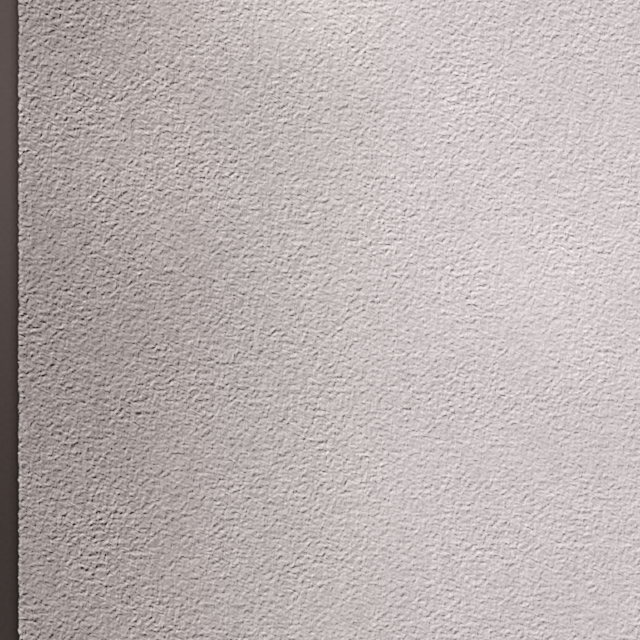
A Shadertoy shader for this texture:

```glsl
// Rough stucco wall in soft light, with a dark smooth strip down its left side.
// A gradient-noise height field is lit by its slope from the upper left;
// broad glows and shades model the uneven light over the wall.

const float STRIP_EDGE = 0.029;
const vec2 LIGHT_DIR = vec2(-0.45, 0.89);

vec2 hashGradient(vec2 cell) {
    vec3 q = fract(vec3(cell.xyx) * vec3(0.1031, 0.1030, 0.0973));
    q += dot(q, q.yzx + 33.33);
    float angle = 6.2832 * fract((q.x + q.y) * q.z);
    return vec2(cos(angle), sin(angle));
}

float gradientNoise(vec2 p) {
    vec2 i = floor(p), f = p - i;
    vec2 w = f * f * f * (f * (f * 6.0 - 15.0) + 10.0);
    float a = dot(hashGradient(i), f);
    float b = dot(hashGradient(i + vec2(1, 0)), f - vec2(1, 0));
    float c = dot(hashGradient(i + vec2(0, 1)), f - vec2(0, 1));
    float d = dot(hashGradient(i + vec2(1, 1)), f - vec2(1, 1));
    return mix(mix(a, b, w.x), mix(c, d, w.x), w.y);
}

float fbm(vec2 p, int octaves) {
    float sum = 0.0, amplitude = 1.0;
    for (int i = 0; i < octaves; i++) {
        sum += amplitude * gradientNoise(p);
        p = mat2(1.52, 1.14, -1.14, 1.52) * p + 17.3;
        amplitude *= 0.5;
    }
    return sum;
}

// Height of the plaster: small bumps, slightly wider than tall
float plasterHeight(vec2 uv) {
    vec2 warp = vec2(gradientNoise(uv * 65.0), gradientNoise(uv * 65.0 + 71.0));
    return fbm(uv * vec2(130.0, 155.0) + 0.5 * warp + 40.0, 2);
}

// Slope towards the light: positive is lit, negative is in shade
float litSlope(vec2 uv, vec2 lightDir, float reach) {
    return plasterHeight(uv - lightDir * reach) - plasterHeight(uv + lightDir * reach);
}

float softSpot(vec2 uv, vec2 center, vec2 radius) {
    vec2 d = (uv - center) / radius;
    return exp(-dot(d, d));
}

// Broad light over the wall, dim at the left and bright at the right
float wallLight(vec2 uv) {
    float light = mix(0.600, 0.800, smoothstep(-0.1, 0.74, uv.x));
    light += 0.065 * softSpot(uv, vec2(0.42, 1.02), vec2(0.20, 0.12));
    light += 0.040 * softSpot(uv, vec2(0.20, 0.77), vec2(0.16, 0.14));
    light += 0.030 * softSpot(uv, vec2(0.86, 0.64), vec2(0.22, 0.20));
    light -= 0.035 * softSpot(uv, vec2(0.10, 0.42), vec2(0.24, 0.20));
    light -= 0.022 * softSpot(uv, vec2(0.75, 0.00), vec2(0.45, 0.25));
    return light + 0.020 * fbm(uv * 4.0 + 9.0, 3);
}

vec3 wallColor(vec2 uv) {
    float brightSide = smoothstep(0.0, 0.75, uv.x);
    float slope = litSlope(uv, LIGHT_DIR, 0.0017);
    float patchiness = 1.0 + 0.5 * gradientNoise(uv * 9.0 + 3.0);
    float relief = mix(0.215, 0.135, brightSide) * patchiness;
    float crevice = smoothstep(0.30, 0.95, -slope);
    float tone = wallLight(uv) + relief * (slope - 0.9 * crevice) + 0.006;
    // Clumped mottling and the finest grit
    tone += mix(0.050, 0.032, brightSide) * fbm(uv * vec2(42.0, 50.0) + 13.0, 2);
    tone += 0.045 * gradientNoise(uv * 245.0);
    vec3 tint = mix(vec3(0.0, -0.038, -0.050), vec3(0.0, -0.029, -0.030), brightSide);
    return vec3(tone) + tint;
}

vec3 stripColor(vec2 uv) {
    vec3 lowShade = vec3(0.235, 0.203, 0.193);
    vec3 highShade = vec3(0.340, 0.300, 0.290);
    vec3 color = mix(lowShade, highShade, smoothstep(0.05, 0.9, uv.y));
    color *= 1.05 - 0.20 * smoothstep(0.012, STRIP_EDGE, uv.x);
    return color + 0.012 * gradientNoise(uv * 150.0);
}

void mainImage(out vec4 fragColor, in vec2 fragCoord) {
    vec2 uv = fragCoord / iResolution.y;
    float pixel = 1.0 / iResolution.y;

    // Ragged plaster lip where the wall meets the strip
    float ragged = 0.0022 * gradientNoise(vec2(uv.y * 110.0, 5.3))
                 + 0.0014 * gradientNoise(vec2(uv.y * 230.0, 8.5));
    float fromEdge = uv.x - STRIP_EDGE - ragged;
    float softness = max(pixel, 0.0015);

    vec3 wall = wallColor(uv);
    float lipOffset = (fromEdge - 0.003) / 0.002;
    wall += 0.07 * exp(-lipOffset * lipOffset);
    vec3 strip = stripColor(uv);
    float seamOffset = (fromEdge + 0.002) / 0.002;
    strip *= 1.0 - 0.25 * exp(-seamOffset * seamOffset);

    vec3 color = mix(strip, wall, smoothstep(-softness, softness, fromEdge));
    fragColor = vec4(clamp(color, 0.0, 1.0), 1.0);
}
```
